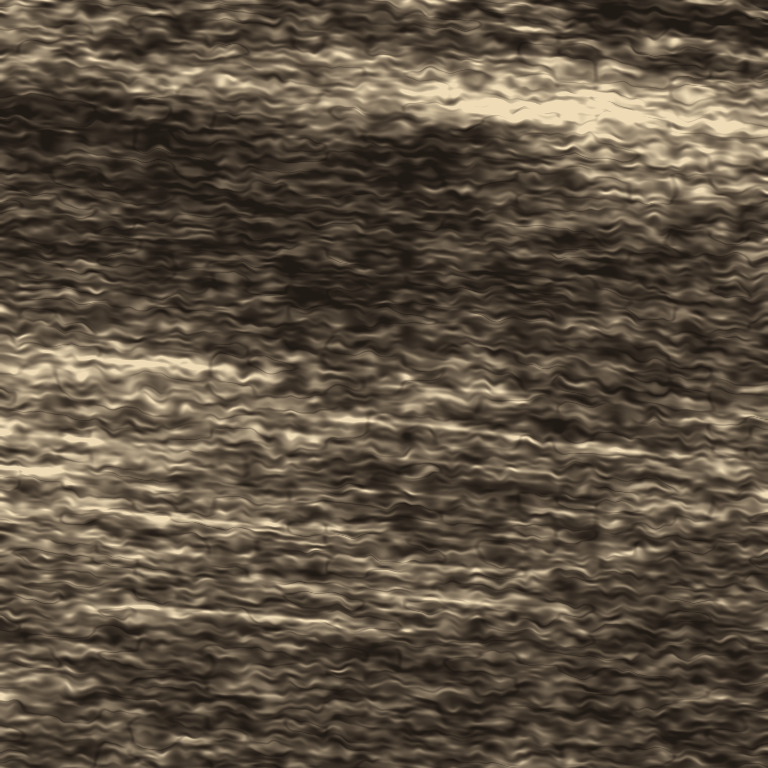
Reproduce this texture procedurally as a Shadertoy shader.

```glsl
// Weathered wood: fine wavy fibres running across, over broad pale and dark patches.
// Stretched value noise makes the fibres, soft ellipses the patches, and a loop
// the long pale splinters; the summed tone is turned into colour by an exponential.

float hash(vec2 c) {
    vec3 a = fract(c.xyx * 0.1031);
    a += dot(a, a.yzx + 33.33);
    return fract((a.x + a.y) * a.z);
}

// Value noise from -1 to 1
float noise(vec2 p) {
    vec2 cell = floor(p), f = fract(p);
    f = f * f * (3.0 - 2.0 * f);
    float low = mix(hash(cell), hash(cell + vec2(1, 0)), f.x);
    float high = mix(hash(cell + vec2(0, 1)), hash(cell + vec2(1, 1)), f.x);
    return 2.0 * mix(low, high, f.y) - 1.0;
}

// Soft ellipse, 1 at its centre
float patchAt(vec2 p, vec2 centre, vec2 radius) {
    vec2 d = (p - centre) / radius;
    return exp(-dot(d, d));
}

// Broad light and dark areas of the board
float patches(vec2 p) {
    vec2 band = (p - vec2(0.68, 0.922)) / vec2(0.48, 0.052);
    float tone = 1.75 * exp(-pow(dot(band, band), 1.6));
    tone += 0.6 * patchAt(p, vec2(0.72, 0.79), vec2(0.2, 0.045));
    tone += 1.3 * patchAt(p, vec2(0.06, 0.527), vec2(0.24, 0.035));
    tone += 0.75 * patchAt(p, vec2(0.18, 0.36), vec2(0.4, 0.15));
    tone -= 0.85 * patchAt(p, vec2(0.33, 0.805), vec2(0.4, 0.08));
    tone -= 0.9 * patchAt(p, vec2(0.72, 0.65), vec2(0.45, 0.09));
    tone -= 0.8 * patchAt(p, vec2(0.58, 0.4), vec2(0.16, 0.07));
    tone -= 0.6 * patchAt(p, vec2(0.1, 0.177), vec2(0.2, 0.035));
    tone -= 0.6 * patchAt(p, vec2(0.95, 0.15), vec2(0.3, 0.1));
    return tone;
}

// Long thin pale splinters, broken along their length
float splinters(vec2 p) {
    float sum = 0.0;
    for (float i = 0.0; i < 8.0; i++) {
        float height = 0.2 + 0.045 * i + 0.025 * hash(vec2(i, 7.0));
        height += 0.009 * noise(vec2(p.x * 4.0, i * 5.3));
        float d = p.y - height;
        float core = exp(-pow(d / 0.0032, 2.0));
        float glow = 0.35 * exp(-pow((d + 0.006) / 0.011, 2.0));
        float strength = smoothstep(-0.35, 0.6, noise(vec2(p.x * 5.0 + 9.0 * i, i * 3.7)));
        sum += strength * (core + glow);
    }
    return sum;
}

// Fine fibres with dark creases between them
float fibres(vec2 p) {
    p.y += 0.0045 * noise(p * vec2(48, 42)) + 0.002 * noise(p * vec2(95, 80) + 31.0);
    float tone = 1.2 * noise(p * vec2(34, 165) + 5.0);
    tone += 0.85 * noise(p * vec2(66, 215) + 17.0);
    float crease = abs(noise(p * vec2(20, 72) + 43.0));
    return tone - 0.55 * smoothstep(0.2, 0.0, crease);
}

void mainImage(out vec4 fragColor, in vec2 fragCoord) {
    vec2 uv = fragCoord / iResolution.xy;

    // Lean the grain down to the right and let it wander
    vec2 p = uv + vec2(0.0, 0.07 * uv.x);
    p.y += 0.012 * noise(p * vec2(3.0, 5.0) + 2.0);

    // Ragged edges for the patches
    float streak = noise(p * vec2(9, 70) + 11.0);
    float wideStreak = noise(p * vec2(5, 24) + 23.0);
    vec2 ragged = p + vec2(0.06, 0.012) * wideStreak + vec2(0.03, 0.007) * streak;

    float tone = 0.06 + patches(ragged);
    tone += 0.45 * noise(p * vec2(2.5, 8.0) + 61.0);
    tone += 0.45 * wideStreak + 0.5 * streak;
    tone += 1.1 * splinters(p);

    // Dark upper corner with pale flakes
    float corner = patchAt(ragged, vec2(0.9, 1.04), vec2(0.28, 0.045));
    float flake = smoothstep(0.2, 0.5, noise(p * vec2(13, 75) + 83.0));
    tone += corner * (2.6 * flake - 1.2);

    // Fibres lose some contrast on the pale wood
    tone += fibres(p) * mix(1.05, 0.75, smoothstep(0.3, 1.6, tone));
    tone = clamp(tone, -2.1, 2.2);

    vec3 colour = exp(vec3(-1.10, -1.25, -1.46) + vec3(0.47, 0.5, 0.51) * tone);
    fragColor = vec4(colour, 1.0);
}
```
